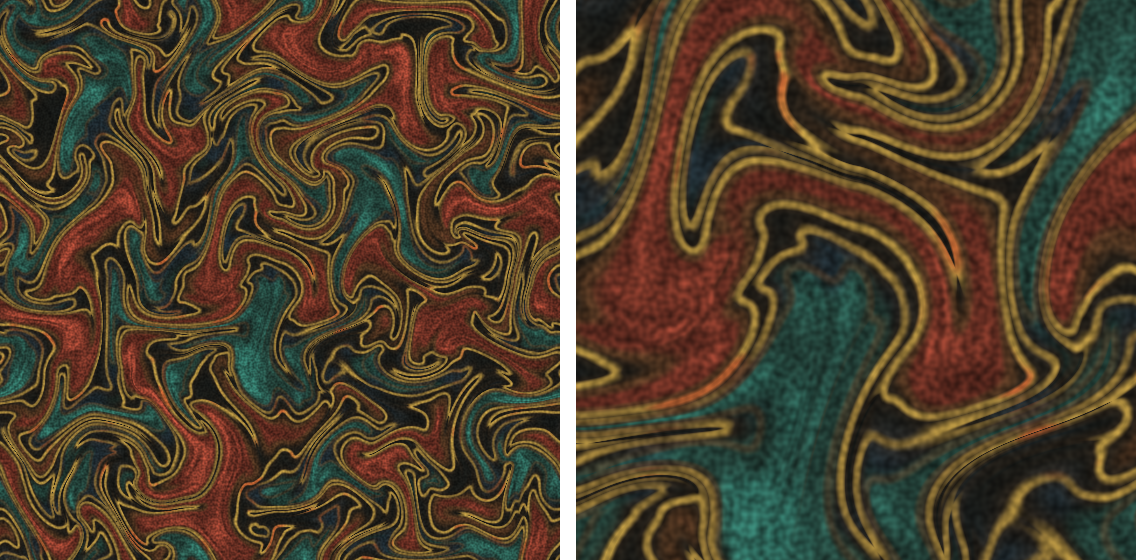
Left: the whole. Right: its middle third, enlarged.
This texture is drawn by a WebGL 1 fragment shader. Its source:

```glsl
precision highp float;
// Tiling marbled swirls: red and teal ribbons on near-black, edged by thin gold lines.
// Wrapping gradient noise is stirred along divergence-free flows, which fold it into
// narrow ribbons; level lines divided by the local slope give even gold threads.
uniform vec2 u_resolution;

#define RIBBON_CELLS 9.0
#define BEND_CELLS 6.0
#define CURL_CELLS 11.0
#define BEND_STEP 0.13
#define CURL_STEP 0.09
#define RED_LEVEL 0.08
#define TEAL_LEVEL -0.17
#define LINE_WIDTH 0.0025
#define GRAIN_CELLS 240.0
#define GRAIN_AMOUNT 0.36

// Unit gradient at a lattice point
vec2 latticeGradient(vec2 cell, float seed) {
    vec3 h = fract(cell.xyx * vec3(0.1031, 0.1030, 0.0973) + seed * 0.137);
    h += dot(h, h.yzx + 33.33);
    float angle = 6.28318 * fract((h.x + h.y) * h.z);
    return vec2(cos(angle), sin(angle));
}

// Gradient noise wrapping after `cells` cells: value in x, slope per cell in yz
vec3 noiseSlope(vec2 uv, float cells, float seed) {
    vec2 p = uv * cells;
    vec2 i = floor(p);
    vec2 f = p - i;
    vec2 lo = mod(i, cells);
    vec2 hi = mod(i + 1.0, cells);
    vec2 s = f * f * f * (f * (f * 6.0 - 15.0) + 10.0);
    vec2 ds = 30.0 * f * f * (f - 1.0) * (f - 1.0);
    vec2 ga = latticeGradient(lo, seed);
    vec2 gb = latticeGradient(vec2(hi.x, lo.y), seed);
    vec2 gc = latticeGradient(vec2(lo.x, hi.y), seed);
    vec2 gd = latticeGradient(hi, seed);
    float a = dot(ga, f);
    float b = dot(gb, f - vec2(1.0, 0.0));
    float c = dot(gc, f - vec2(0.0, 1.0));
    float d = dot(gd, f - 1.0);
    float value = mix(mix(a, b, s.x), mix(c, d, s.x), s.y);
    vec2 slope = mix(mix(ga, gb, s.x), mix(gc, gd, s.x), s.y)
        + ds * (s.yx * (a - b - c + d) + vec2(b, c) - a);
    return 1.4 * vec3(value, slope);
}

float noise(vec2 uv, float cells, float seed) {
    return noiseSlope(uv, cells, seed).x;
}

// One step across the slope, so areas are kept while shapes stretch
vec2 stir(vec2 uv, float cells, float stepSize, float seed) {
    vec2 slope = noiseSlope(uv, cells, seed).yz;
    return uv + stepSize / cells * vec2(slope.y, -slope.x);
}

// Tight curls inside broad bends
vec2 warp(vec2 uv) {
    for (int i = 0; i < 3; i++) uv = stir(uv, BEND_CELLS, BEND_STEP, 1.0);
    for (int i = 0; i < 2; i++) uv = stir(uv, CURL_CELLS, CURL_STEP, 3.0);
    return uv;
}

float ribbons(vec2 warped) {
    return noise(warped, RIBBON_CELLS, 5.0) + 0.15 * noise(warped, 2.0 * RIBBON_CELLS, 6.0);
}

// Soft-edged thread at a given distance from its centre
float thread(float dist, float width) {
    return 1.0 - smoothstep(0.1 * width, 1.6 * width, dist);
}

void main() {
    vec2 uv = gl_FragCoord.xy / u_resolution;
    vec2 warped = warp(uv);
    float height = ribbons(warped);

    // Slope of the field turns level differences into distances
    vec2 e = vec2(0.0006, 0.0);
    vec2 rise = vec2(ribbons(warp(uv + e.xy)), ribbons(warp(uv + e.yx))) - height;
    float steep = length(rise) / e.x + 1.5;
    float redDist = abs(height - RED_LEVEL) / steep;
    float tealDist = abs(height - TEAL_LEVEL) / steep;
    float innerDist = min(abs(height - RED_LEVEL - 0.17), abs(height - TEAL_LEVEL + 0.19)) / steep;

    // Fibres follow the warp; patches vary the tones; grain speckles everything
    float fibre = noise(warped, 48.0, 7.0);
    float patches = noise(uv, 19.0, 8.0);
    float grain = noise(uv, GRAIN_CELLS, 9.0) + 0.5 * noise(uv, 0.5 * GRAIN_CELLS, 10.0);
    float speckle = 1.0 + GRAIN_AMOUNT * grain;

    vec3 dark = vec3(0.085, 0.09, 0.08);
    vec3 navy = vec3(0.11, 0.155, 0.18);
    vec3 deepRed = vec3(0.36, 0.16, 0.12);
    vec3 brightRed = vec3(0.60, 0.26, 0.19);
    vec3 deepTeal = vec3(0.13, 0.24, 0.21);
    vec3 brightTeal = vec3(0.18, 0.42, 0.37);
    vec3 brown = vec3(0.27, 0.18, 0.11);
    vec3 gold = vec3(0.70, 0.57, 0.25);
    vec3 orange = vec3(0.74, 0.38, 0.19);

    // Ribbons: red on the heights with brown rims, teal in the hollows, navy beside it
    float redTone = smoothstep(0.3, 0.95, height + 0.25 * patches + 0.25 * fibre);
    float tealTone = smoothstep(0.3, 0.9, -height + 0.35 * patches + 0.2 * fibre);
    vec3 red = mix(deepRed, brightRed, redTone);
    vec3 teal = mix(deepTeal, brightTeal, tealTone);
    vec3 color = mix(dark, navy, smoothstep(0.0, -0.22, height) * smoothstep(-0.3, 0.35, patches));
    color = mix(color, brown, smoothstep(RED_LEVEL + 0.03, RED_LEVEL + 0.15, height));
    color = mix(color, red, smoothstep(RED_LEVEL + 0.13, RED_LEVEL + 0.28, height));
    color = mix(color, teal, smoothstep(TEAL_LEVEL - 0.07, TEAL_LEVEL - 0.24, height + 0.15 * patches));
    color *= speckle + 0.2 * fibre;

    // Brown halo and faint inner threads, both speckled
    float halo = exp(-min(redDist, tealDist) / (1.8 * LINE_WIDTH));
    color = mix(color, brown * speckle, 0.65 * halo);
    color = mix(color, brown * 1.3 * speckle, 0.45 * thread(innerDist, LINE_WIDTH));

    // Gold threads, fading where they crowd and turning orange in places
    float crowding = 1.0 / (1.0 + steep * steep / 10000.0);
    float redThread = thread(redDist, LINE_WIDTH) * (0.95 + 0.3 * patches);
    float tealThread = thread(tealDist, LINE_WIDTH) * (0.72 - 0.6 * patches);
    float threads = clamp(max(redThread, tealThread), 0.0, 1.0) * crowding;
    vec3 threadColor = mix(gold, orange, smoothstep(0.25, 0.65, patches + 0.3 * fibre));
    color = mix(color, threadColor * (1.0 + 0.2 * grain), threads);
    gl_FragColor = vec4(clamp(color, 0.0, 1.0), 1.0);
}
```
